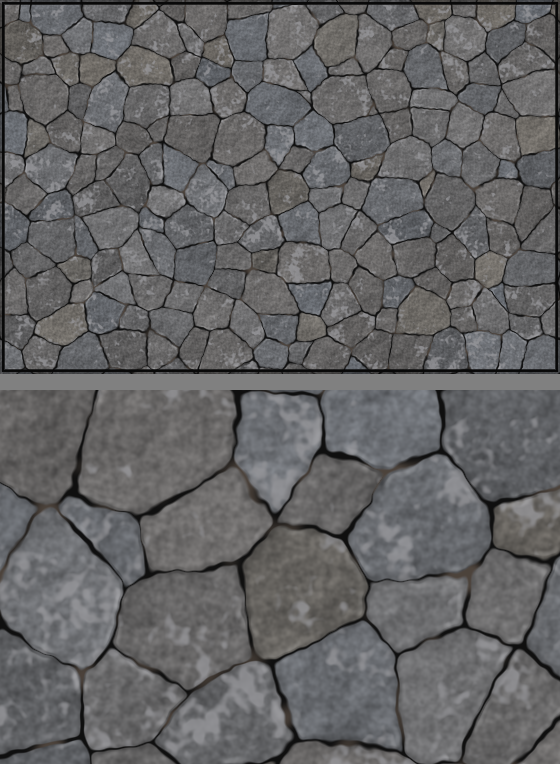
Top, the full canvas; bottom, a detail of the centre.
Write a WebGL 2 fragment shader that draws this texture.

```glsl
#version 300 es
precision highp float;

uniform vec2 u_resolution;
out vec4 fragColor;

vec3 hash3(vec2 p) {
    vec3 h = fract(p.xyx * vec3(0.1031, 0.1030, 0.0973));
    h += dot(h, h.yxz + 33.33);
    return fract((h.xxy + h.yzz) * h.zyx);
}

float cornerSlope(vec2 corner, vec2 offset) {
    float angle = 6.2832 * hash3(corner).x;
    return dot(vec2(cos(angle), sin(angle)), offset);
}

float gradientNoise(vec2 p) {
    vec2 i = floor(p), f = p - i;
    vec2 u = f * f * f * (f * (f * 6.0 - 15.0) + 10.0);
    vec2 e = vec2(1.0, 0.0);
    float low = mix(cornerSlope(i, f), cornerSlope(i + e, f - e), u.x);
    float high = mix(cornerSlope(i + e.yx, f - e.yx), cornerSlope(i + 1.0, f - 1.0), u.x);
    return mix(low, high, u.y);
}

float fbm(vec2 p) {
    float sum = 0.0, amplitude = 1.0;
    for (int i = 0; i < 4; i++) {
        sum += amplitude * gradientNoise(p);
        p = mat2(1.6, 1.2, -1.2, 1.6) * p + 7.3;
        amplitude *= 0.6;
    }
    return sum;
}

// Stone centre in xy, size weight in z
vec3 stoneSite(vec2 cell) {
    vec3 h = hash3(cell + 61.0);
    float rowShift = 0.5 * mod(cell.y, 2.0) - 0.25;
    vec2 centre = cell + 0.5 + vec2(rowShift, 0.0) + vec2(0.76, 0.62) * (h.xy - 0.5);
    return vec3(centre * vec2(0.096, 0.086), 0.0048 * h.z);
}

float smoothMin(float a, float b, float k) {
    float h = max(k - abs(a - b), 0.0) / k;
    return min(a, b) - 0.25 * h * h * k;
}

// Weighted cells: returns distance to the joint, gives cell and centre
float stoneEdge(vec2 p, out vec2 stone, out vec3 site) {
    vec2 base = floor(p / vec2(0.096, 0.086));
    float nearest = 1e5;
    for (int y = -2; y <= 2; y++)
    for (int x = -2; x <= 2; x++) {
        vec2 cell = base + vec2(x, y);
        vec3 s = stoneSite(cell);
        float power = dot(p - s.xy, p - s.xy) - s.z;
        if (power < nearest) {
            nearest = power;
            stone = cell;
            site = s;
        }
    }
    float edge = 0.1;
    for (int y = -2; y <= 2; y++)
    for (int x = -2; x <= 2; x++) {
        vec2 cell = base + vec2(x, y);
        if (cell == stone) continue;
        vec3 s = stoneSite(cell);
        float power = dot(p - s.xy, p - s.xy) - s.z;
        edge = smoothMin(edge, (power - nearest) / (2.0 * distance(s.xy, site.xy)), 0.005);
    }
    return edge;
}

void main() {
    vec2 p = gl_FragCoord.xy / u_resolution.y;
    float aspect = u_resolution.x / u_resolution.y;
    float pixel = 1.0 / u_resolution.y;

    // Bent courses and uneven outlines
    vec2 warped = p + 0.04 * vec2(gradientNoise(p * 4.0), gradientNoise(p * 4.0 + 40.0));
    warped += 0.005 * vec2(gradientNoise(p * 24.0), gradientNoise(p * 24.0 + 60.0));
    warped += 0.003 * vec2(gradientNoise(p * 80.0), gradientNoise(p * 80.0 + 90.0));
    vec2 stone;
    vec3 site;
    float edge = stoneEdge(warped, stone, site);
    vec3 trait = hash3(stone + 17.0);
    vec3 trait2 = hash3(stone + 143.0);
    vec2 local = p + 30.0 * trait.xy;

    // Stone tone, tilted face and chipped relief
    float tone = 0.36 + 0.09 * trait.x;
    tone += 0.5 * dot(warped - site.xy, trait2.xy - 0.5);
    tone += 0.04 * gradientNoise(local * 17.0);
    float relief = fbm(local * 34.0) - fbm(local * 34.0 + vec2(-0.14, 0.2));
    tone += 0.085 * relief + 0.07 * gradientNoise(p * 165.0);
    vec3 tint = mix(vec3(1.01, 0.99, 0.98), vec3(0.96, 1.0, 1.06), trait.y * trait.y);
    tint = mix(tint, vec3(1.03, 0.99, 0.93), 0.8 * step(0.88, trait2.z));
    vec3 color = tone * tint;

    // Speckled pale lichen
    float patches = fbm(local * 19.0) + 0.7 * gradientNoise(p * 105.0);
    float lichen = smoothstep(0.2, 0.75, patches + 0.5 * (trait.z - 0.55));
    color = mix(color, vec3(0.60, 0.60, 0.615), 0.75 * lichen);

    // Worn rim, shadow and narrow joints
    float wear = gradientNoise(p * 36.0 + 12.0);
    float rim = smoothstep(0.002, 0.004, edge) * (1.0 - smoothstep(0.004, 0.009, edge));
    color += rim * 0.12 * smoothstep(-0.05, 0.4, wear);
    color *= mix(0.85, 1.0, smoothstep(0.001, 0.008, edge));
    float mortar = smoothstep(0.02, 0.4, gradientNoise(p * 23.0 + 70.0));
    vec3 joint = mix(vec3(0.06), vec3(0.38, 0.33, 0.29), 0.75 * mortar);
    float gap = 0.0006 + 0.0024 * gradientNoise(p * 27.0 + 5.0);
    color = mix(joint, color, smoothstep(gap - 0.5 * pixel, gap + 0.0012 + 0.7 * pixel, edge));

    // Thin dark frame
    vec2 inset = min(p, vec2(aspect, 1.0) - p);
    float border = min(inset.x, inset.y);
    color *= mix(0.65, 1.0, smoothstep(0.005, 0.009, border));
    float line = 1.0 - smoothstep(-0.5 * pixel, 0.5 * pixel, abs(border - 0.009) - 0.0034);
    color = mix(color, vec3(0.03), line);

    fragColor = vec4(clamp(color, 0.0, 1.0), 1.0);
}
```
